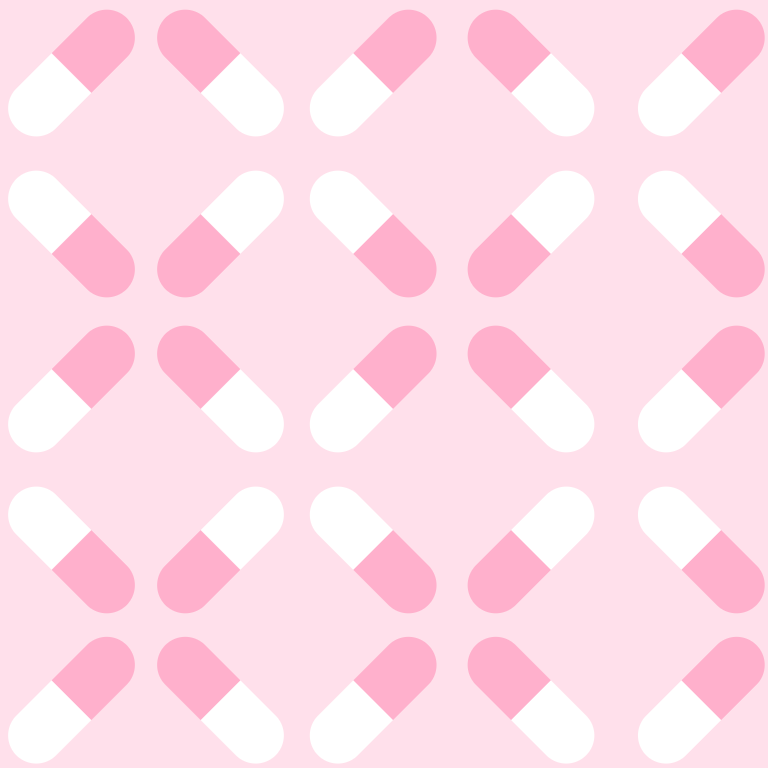
Write a Shadertoy shader that draws this pattern.

```glsl
const int COUNT = 5;
const float RADIUS = 0.0366;
const float HALF_SPAN = 0.0459;   // cap centre offset along each axis
const vec3 BACKGROUND = vec3(1.00, 0.88, 0.92);
const vec3 PINK = vec3(1.00, 0.69, 0.80);
const vec3 WHITE = vec3(1.0);

// Uneven spacing of the capsule centres, from the lower left
const float COLUMN_X[COUNT] = float[COUNT](0.0931, 0.2871, 0.4859, 0.6914, 0.9132);
const float ROW_Y[COUNT] = float[COUNT](0.0883, 0.2839, 0.4935, 0.6953, 0.9049);

float capsuleDistance(vec2 p, vec2 halfAxis) {
    float along = clamp(dot(p, halfAxis) / dot(halfAxis, halfAxis), -1.0, 1.0);
    return length(p - halfAxis * along) - RADIUS;
}

float coverage(float distanceToEdge, float pixel) {
    return clamp(0.5 - distanceToEdge / pixel, 0.0, 1.0);
}

void mainImage(out vec4 fragColor, in vec2 fragCoord) {
    float pixel = 1.0 / min(iResolution.x, iResolution.y);
    vec2 uv = fragCoord * pixel;
    vec3 color = BACKGROUND;

    for (int row = 0; row < COUNT; row++) {
        for (int column = 0; column < COUNT; column++) {
            // Odd rows and columns are mirrored
            vec2 mirror = 1.0 - 2.0 * vec2(column % 2, row % 2);
            vec2 p = (uv - vec2(COLUMN_X[column], ROW_Y[row])) * mirror;

            // Pink half points away from the white half along the diagonal
            float split = -dot(p, vec2(inversesqrt(2.0)));
            vec3 pill = mix(WHITE, PINK, coverage(split, pixel));
            float body = capsuleDistance(p, vec2(HALF_SPAN));
            color = mix(color, pill, coverage(body, pixel));
        }
    }
    fragColor = vec4(color, 1.0);
}
```
